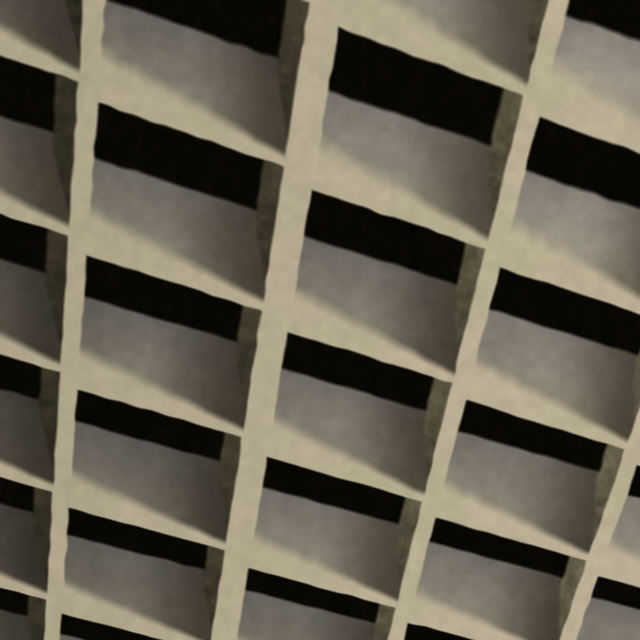
Give the GLSL for this pattern, as a WebGL 1 fragment shader.

```glsl
precision highp float;
// Slanted concrete sunscreen: a receding grid of deep, shadowed openings.

uniform vec2 u_resolution;

float hash(vec2 p) {
  vec3 q = fract(p.xyx * vec3(0.1031, 0.1030, 0.0973));
  q += dot(q, q.yzx + 33.33);
  return fract((q.x + q.y) * q.z);
}

float noise(vec2 p) {
  vec2 i = floor(p), f = fract(p);
  f = f * f * (3.0 - 2.0 * f);
  return mix(mix(hash(i), hash(i + vec2(1.0, 0.0)), f.x),
             mix(hash(i + vec2(0.0, 1.0)), hash(i + vec2(1.0, 1.0)), f.x), f.y);
}

float fbm(vec2 p) {
  float sum = 0.0, amp = 0.5;
  for (int i = 0; i < 4; i++) {
    sum += amp * noise(p);
    p = p * 2.03 + 7.1;
    amp *= 0.5;
  }
  return sum;
}

// Half width of an upright; number 1 is the heavy one.
float postHalfWidth(float index) {
  return 0.045 + 0.027 * (1.0 - min(abs(index - 1.0), 1.0));
}

void main() {
  vec2 p = gl_FragCoord.xy / u_resolution;
  p.y = 1.0 - p.y;  // measured downwards

  // Perspective grid: columns and rows shrink towards the bottom
  float depth = 1.0 - 0.26 * p.y;
  float column = (p.x - 0.147 + 0.066 * p.y) / (0.363 * depth);
  column += 0.010 * (noise(p * 48.0) - 0.5);
  float u = fract(column);
  float shelfLine = 0.0846 + 0.41 * p.x + 0.022 * (0.5 - u);
  float row = (p.y - shelfLine) / (0.274 * depth);
  row += 0.014 * (noise(p * 42.0 + 19.0) - 0.5);
  float v = fract(row);
  vec2 cell = floor(vec2(column, row));
  float variation = hash(cell + 21.0) - 0.5;

  // Opening between two uprights, below the shelf above
  float left = postHalfWidth(cell.x);
  float right = 1.0 - postHalfWidth(cell.x + 1.0);
  float s = clamp((u - left) / (right - left), 0.0, 1.0);
  float opening = smoothstep(left - 0.008, left + 0.012, u)
                * (1.0 - smoothstep(right - 0.012, right + 0.008, u))
                * smoothstep(0.0, 0.025, v);

  // Pale front faces with mottled, worn concrete
  float stain = fbm(p * 9.0);
  float grain = fbm(p * 65.0) - 0.47;
  vec3 face = mix(vec3(0.75, 0.69, 0.60), vec3(0.70, 0.68, 0.55), stain);
  face *= 0.94 + 0.025 * clamp(column, 0.0, 2.0) + 0.10 * grain;

  // Shelf top: grey at the back, darkening towards the right wall
  float backEdge = 0.40 - 0.19 * p.y + 0.03 * variation;
  float along = clamp((v - backEdge) / (1.0 - backEdge), 0.0, 1.0);
  vec3 shelf = mix(vec3(0.47, 0.45, 0.42), vec3(0.63, 0.59, 0.52), along);
  shelf = mix(shelf, vec3(0.24, 0.215, 0.175), 0.85 * smoothstep(0.35, 1.0, s));
  shelf *= 0.86 + 0.10 * clamp(column, -0.5, 2.5) - 0.12 * p.y;
  shelf *= 1.0 + 0.10 * variation + 0.14 * grain + 0.20 * (stain - 0.47);

  // Lit front lip tapers to the right
  float lip = mix(0.76, 0.95, s);
  float lipBlur = mix(0.13, 0.04, s);
  vec3 inside = mix(shelf, face, smoothstep(lip - lipBlur, lip + 0.025, v));

  // Black void behind the shelf
  vec3 dark = vec3(0.035, 0.027, 0.012) * (1.0 + grain);
  inside = mix(dark, inside, smoothstep(backEdge - 0.018, backEdge + 0.022, v));

  // Right side wall, narrowing to the tip of the shelf
  float wallEdge = mix(0.885, 1.01, smoothstep(backEdge, 1.0, v));
  vec3 wall = mix(vec3(0.22, 0.20, 0.15), vec3(0.40, 0.37, 0.29),
                  clamp(column * 0.5 - 0.2, 0.0, 1.0));
  wall *= 1.0 - 0.3 * v + 0.5 * grain;
  inside = mix(inside, wall, smoothstep(wallEdge - 0.012, wallEdge + 0.018, s));

  gl_FragColor = vec4(mix(face, inside, opening), 1.0);
}
```
